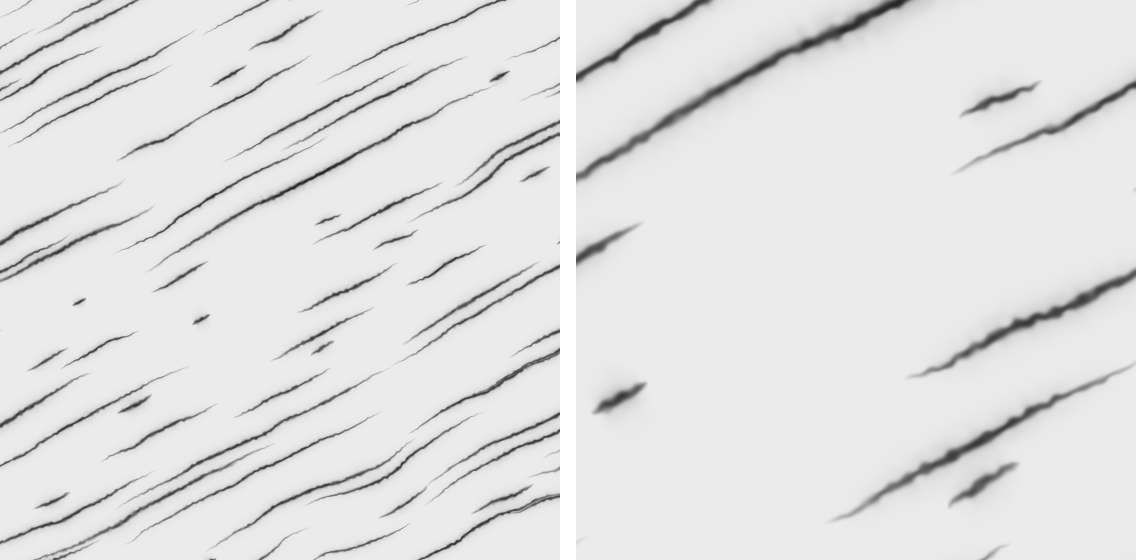
Left, the full canvas; right, a detail of the centre.
Write a WebGL 1 fragment shader that draws this texture.

```glsl
precision highp float;

uniform vec2 u_resolution;

const vec3 PAPER = vec3(0.922);
const vec3 INK = vec3(0.11);

const float VEIN_ANGLE = 0.475;            // radians above horizontal
const vec2 CELL = vec2(0.36, 0.043);       // along and across the veins
const float EMPTY_SHARE = 0.12;
const float MIN_HALF_LENGTH = 0.014;
const float MAX_HALF_LENGTH = 0.30;
const float LENGTH_BIAS = 1.3;

const float CORE_WIDTH = 0.0023;
const float CORE_DENSITY = 1.4;
const float HALO_WIDTH = 0.005;
const float HALO_DENSITY = 0.3;

const vec2 BEND_SCALE = vec2(6.0, 5.0);
const float BEND_AMOUNT = 0.026;
const vec2 WOBBLE_SCALE = vec2(23.0, 15.0);
const float WOBBLE_AMOUNT = 0.008;
const float GRAIN_SCALE = 170.0;
const float GRAIN_AMOUNT = 0.0024;

float hash(vec2 p) {
    vec3 q = fract(p.xyx * 0.1031);
    q += dot(q, q.yzx + 33.33);
    return fract((q.x + q.y) * q.z);
}

// Smooth value noise, centred on zero
float noise(vec2 p) {
    vec2 cell = floor(p);
    vec2 f = fract(p);
    f = f * f * (3.0 - 2.0 * f);
    float low = mix(hash(cell), hash(cell + vec2(1.0, 0.0)), f.x);
    float high = mix(hash(cell + vec2(0.0, 1.0)), hash(cell + 1.0), f.x);
    return mix(low, high, f.y) - 0.5;
}

// Bends shared by neighbouring veins, plus ragged edges
vec2 warp(vec2 p) {
    float shift = BEND_AMOUNT * noise(p * BEND_SCALE)
                + WOBBLE_AMOUNT * noise(p * WOBBLE_SCALE + 17.0)
                + GRAIN_AMOUNT * noise(p * GRAIN_SCALE + 41.0);
    return vec2(p.x, p.y + shift);
}

// Ink density of one tapered vein, d measured from its centre
float vein(vec2 d, float halfLength, float weight) {
    float t = d.x / halfLength;
    float taper = max(1.0 - t * t, 0.0);
    float across = abs(d.y);
    float width = CORE_WIDTH * weight * mix(0.5, 1.0, taper);
    float core = CORE_DENSITY * taper * exp(-across * across / (width * width));
    float halo = HALO_DENSITY * taper * taper * exp(-across / (HALO_WIDTH * weight));
    return core + halo;
}

// Sum of the veins scattered over the nearby cells
float veinDensity(vec2 p) {
    float density = 0.0;
    float homeRow = floor(p.y / CELL.y);
    for (int j = -1; j <= 1; j++) {
        float row = homeRow + float(j);
        float rowShift = hash(vec2(row, 91.0));
        float homeColumn = floor(p.x / CELL.x - rowShift);
        for (int i = -1; i <= 1; i++) {
            vec2 id = vec2(homeColumn + float(i), row);
            vec2 jitter = vec2(hash(id + 5.0), hash(id + 23.0));
            vec2 centre = (id + vec2(rowShift, 0.0) + mix(vec2(0.05), vec2(0.95), jitter)) * CELL;
            float size = pow(hash(id + 57.0), LENGTH_BIAS);
            float halfLength = mix(MIN_HALF_LENGTH, MAX_HALF_LENGTH, size);
            float weight = mix(0.8, 1.25, hash(id + 73.0));
            float present = step(EMPTY_SHARE, hash(id + 109.0));
            density += present * vein(p - centre, halfLength, weight);
        }
    }
    return density;
}

void main() {
    vec2 uv = gl_FragCoord.xy / u_resolution.y;
    vec2 axis = vec2(cos(VEIN_ANGLE), sin(VEIN_ANGLE));
    vec2 p = vec2(dot(uv, axis), dot(uv, vec2(-axis.y, axis.x))) + vec2(3.0);

    // Uneven inking: slow swells along the veins and fine grain
    float inking = 1.0 + 0.6 * noise(p * vec2(13.0, 30.0) + 7.0)
                       + 0.5 * noise(p * GRAIN_SCALE + 83.0);
    float density = veinDensity(warp(p)) * inking;

    gl_FragColor = vec4(mix(PAPER, INK, 1.0 - exp(-density)), 1.0);
}
```
